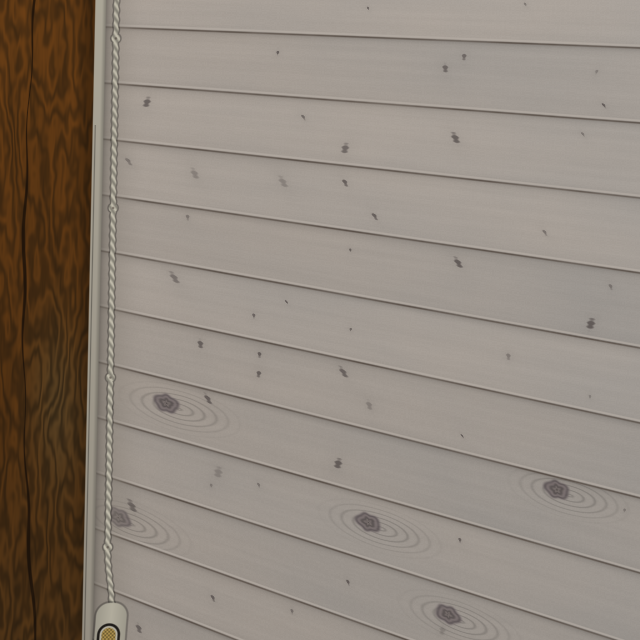
A three.js fragment shader for this texture:

```glsl
varying vec2 vUv;

#define WALL_LEFT 0.169
#define PITCH_LEFT 0.0879
#define PITCH_RIGHT 0.1172
#define SEAM_WIDTH 0.0016
#define SOFT 0.0014
#define SPOT_CELLS 8.0
#define SPOT_CHANCE 0.36
#define BIG_KNOTS 5
#define CORD_WIDTH 0.0036
#define BEAD_GAP 0.265
#define TRIM_WIDTH 0.017

const vec3 BOARD = vec3(0.63, 0.60, 0.57);
const vec3 SHADE = vec3(0.52, 0.49, 0.45);
const vec3 SEAM = vec3(0.31, 0.27, 0.24);
const vec3 KNOT = vec3(0.36, 0.33, 0.32);
const vec3 UMBER = vec3(0.34, 0.20, 0.07);
const vec3 DARK_WOOD = vec3(0.20, 0.13, 0.06);
const vec3 OLIVE = vec3(0.32, 0.26, 0.16);
const vec3 CREAM = vec3(0.69, 0.67, 0.61);

float hash(vec2 p) {
  return fract(sin(dot(p, vec2(127.1, 311.7))) * 43758.5);
}

// Layered, warped sines in about -1..1
float waves(vec2 p) {
  float sum = 0.0, amp = 0.5;
  for (int i = 0; i < 5; i++) {
    sum += amp * sin(p.x + 1.3 * sin(p.y)) * cos(0.8 * p.y + sin(0.7 * p.x));
    p = mat2(1.5, 1.1, -1.1, 1.5) * p + 2.7;
    amp *= 0.58;
  }
  return sum;
}

float cover(float d) {
  return 1.0 - smoothstep(-SOFT, SOFT, d);
}

float roundBox(vec2 p, vec2 halfSize, float r) {
  vec2 q = abs(p) - halfSize + r;
  return length(max(q, 0.0)) + min(max(q.x, q.y), 0.0) - r;
}

vec3 boards(vec2 uv) {
  // Rows fan out toward the right
  float t = (uv.x - WALL_LEFT) / (1.0 - WALL_LEFT);
  float pitch = mix(PITCH_LEFT, PITCH_RIGHT, t);
  float row = (1.0 - uv.y - mix(0.0417, 0.0742, t)) / pitch;
  float id = floor(row);
  float tone = hash(vec2(id, 4.0)) - 0.5;

  // Pale stain, soft grain and uneven light
  float grain = waves(vec2(uv.x * 5.0 + id * 7.3, row * 19.0));
  float blotch = waves(vec2(uv.x * 6.0 + id * 3.1, row * 1.3));
  vec3 col = BOARD * (1.0 + 0.035 * tone + 0.018 * grain + 0.02 * blotch);
  col += vec3(0.012, 0.0, -0.010) * (0.6 - uv.x + blotch * 0.4);
  col *= 0.96 + 0.07 * uv.y;
  col += 0.012 * (hash(floor(uv * 512.0)) - 0.5);

  // Small scattered spots
  for (int k = 0; k < 2; k++) {
    vec2 cell = vec2(floor(uv.x * SPOT_CELLS), id) + float(k) * 37.0;
    float r = mix(0.0022, 0.0075, pow(hash(cell + 5.0), 2.0));
    vec2 d = vec2((fract(uv.x * SPOT_CELLS) - mix(0.15, 0.85, hash(cell + 1.0))) / SPOT_CELLS,
                  (fract(row) - mix(0.15, 0.85, hash(cell + 2.0))) * pitch);
    d.x += d.y * (hash(cell + 3.0) - 0.7);
    float e = length(d / vec2(0.8, 1.25)) / r + 0.2 * sin(d.y * 900.0);
    float present = step(hash(cell + 9.0), SPOT_CHANCE);
    float ink = 1.0 - smoothstep(0.45, 1.25, e);
    col = mix(col, KNOT, present * ink * mix(0.25, 0.85, hash(cell + 6.0)));
    col *= 1.0 - 0.05 * present * exp(-e * 0.6);
  }

  // Large knots with drawn-out growth rings
  for (int k = 0; k < BIG_KNOTS; k++) {
    float i = float(k);
    float knotX = fract(0.26 + 0.61 * i + 0.11 * max(0.0, sin((i - 1.0) * 1.05)));
    float knotRow = 6.0 + floor((i + 0.1) / 1.5) + 0.42 - 0.24 * sin(i * 1.5708);
    vec2 d = vec2(uv.x - knotX, (row - knotRow) * pitch);
    float e = length(d / vec2(0.024, 0.017)) + 0.06 * sin(atan(d.y, d.x) * 5.0 + i);
    float halo = length((d - vec2(0.02, 0.004)) / vec2(0.055, 0.021));
    float same = 1.0 - step(0.5, abs(id - floor(knotRow)));
    float ring = pow(0.5 + 0.5 * sin(halo * 19.0 + 2.0 * blotch), 4.0);
    col *= 1.0 - same * 0.13 * ring * (1.0 - smoothstep(0.6, 2.1, halo));
    vec3 heart = KNOT * (1.0 + 0.16 * sin(e * 15.0 + grain)) + vec3(0.05, 0.04, 0.06) * e;
    col = mix(col, heart, same * 0.85 * (1.0 - smoothstep(0.65, 1.0, e)));
  }

  // Groove with a lit lip above it
  float s = (fract(row + 0.5) - 0.5) * pitch;
  float worn = 0.72 + 0.2 * waves(vec2(uv.x * 25.0, floor(row + 0.5) * 5.0));
  col = mix(col, BOARD * 1.17, 0.65 * cover(abs(s + 0.0028) - SEAM_WIDTH));
  col *= 1.0 - 0.12 * exp(-abs(s - 0.003) * 220.0);
  col = mix(col, SEAM, worn * cover(abs(s - 0.0008) - SEAM_WIDTH * 0.8));
  return mix(col, SHADE, 0.65 * (1.0 - smoothstep(0.14, 0.23, uv.x)));
}

vec3 beam(vec2 uv) {
  // Contour lines of a stretched field
  float field = waves(vec2(uv.x * 32.0, uv.y * 8.0));
  float line = 0.5 + 0.5 * sin(uv.x * 260.0 + field * 17.0);
  float fiber = waves(vec2(uv.x * 170.0, uv.y * 9.0));
  vec3 col = mix(DARK_WOOD, UMBER * 1.12, 0.25 + 0.55 * line + 0.2 * fiber);
  col *= mix(0.82, 1.12, uv.y);
  vec2 patchPos = (uv - vec2(0.09, 0.37)) / vec2(0.045, 0.14);
  float aged = exp(-dot(patchPos, patchPos)) + 0.4 * (1.0 - smoothstep(0.0, 0.4, uv.y));
  col = mix(col, OLIVE * (0.65 + 0.4 * line), 0.6 * min(aged, 1.0));

  // Long drying crack
  float crackX = 0.037 + 0.018 * pow(2.0 * uv.y - 1.0, 2.0) + 0.002 * sin(uv.y * 37.0);
  float crack = cover(abs(uv.x - crackX) - 0.0016 - 0.001 * sin(uv.y * 13.0));
  col = mix(col, vec3(0.08, 0.05, 0.03), 0.75 * crack);
  return col * (1.0 - 0.3 * smoothstep(0.11, 0.148, uv.x));
}

void main() {
  vec2 uv = vUv;
  float beamEdge = mix(0.128, 0.149, uv.y);
  vec3 col = boards(uv);

  // Trim strip and beam
  float trimX = uv.x - beamEdge;
  vec3 trim = mix(SHADE, CREAM, 0.35 + 0.5 * uv.y) * (1.0 - 0.2 * smoothstep(0.010, 0.017, trimX));
  trim *= 1.0 - 0.35 * cover(abs(trimX - 0.004) - 0.0008) * step(uv.y, 0.805);
  col *= 1.0 - 0.22 * exp(-max(trimX - TRIM_WIDTH, 0.0) * 180.0);
  col = mix(col, trim, cover(trimX - TRIM_WIDTH));
  col = mix(col, beam(uv), cover(trimX));

  // Twisted cord with evenly spaced beads
  float cordX = uv.x - (0.166 + 0.016 * uv.y + 0.008 * (1.0 - smoothstep(0.05, 0.14, uv.y)));
  float beadY = (fract((uv.y - 0.145) / BEAD_GAP + 0.5) - 0.5) * BEAD_GAP;
  float bead = length(vec2(cordX, beadY)) - 0.0068;
  float cord = min(abs(cordX + 0.0006 * sin(uv.y * 420.0)) - CORD_WIDTH, bead);
  float twist = 0.5 + 0.5 * sin(uv.y * 420.0 + cordX * 600.0);
  col *= 1.0 - 0.3 * cover(cord - 0.0022);
  col = mix(col, CREAM * mix(0.76, 1.08, twist), cover(cord));
  col = mix(col, SEAM, 0.6 * cover(length(vec2(cordX, beadY)) - 0.0018));

  // Cord weight at the lower end
  vec2 w = uv - vec2(0.171 + 0.08 * uv.y, 0.0);
  float shell = roundBox(w, vec2(0.024, 0.058), 0.021);
  float inset = roundBox(w + vec2(0.002, 0.020), vec2(0.018, 0.046), 0.018);
  float mesh = sin(w.x * 1100.0) * sin(w.y * 1100.0);
  col *= 1.0 - 0.25 * cover(shell - 0.003);
  col = mix(col, CREAM * (1.0 - 5.0 * abs(w.x)), cover(shell));
  col = mix(col, vec3(0.12, 0.11, 0.10), cover(inset));
  col = mix(col, CREAM, cover(inset + 0.004));
  col = mix(col, vec3(0.55, 0.46, 0.25) * (1.0 + 0.25 * mesh), cover(inset + 0.007));

  gl_FragColor = vec4(clamp(col, 0.0, 1.0), 1.0);
}
```
